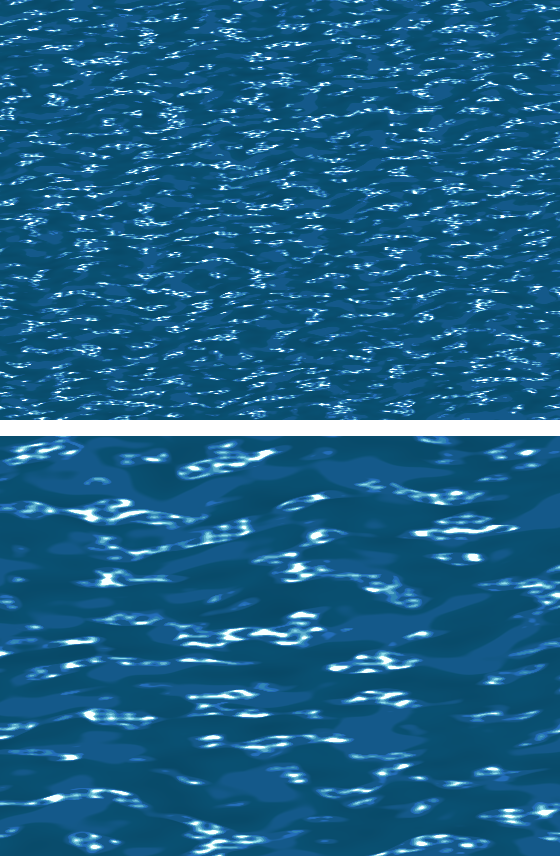
Top: the whole. Bottom: its middle third, enlarged.
Give the GLSL for this texture, as a Shadertoy shader.

```glsl
// Deep blue water with short, flat wavelets that catch the light.
// Stretched gradient noise, bent by a slow warp, marks the lit crests;
// a much finer noise breaks each crest into rows of sparkles.

const vec3 DEEP   = vec3(0.035, 0.31, 0.44);
const vec3 WISP   = vec3(0.08, 0.35, 0.54);
const vec3 BLUE   = vec3(0.14, 0.43, 0.73);
const vec3 TEAL   = vec3(0.19, 0.53, 0.71);
const vec3 CYAN   = vec3(0.36, 0.68, 0.80);
const vec3 BRIGHT = vec3(0.54, 0.86, 0.92);
const vec3 GLARE  = vec3(0.97, 1.0, 1.0);

// Noise cells per canvas height, across and up
const vec2 PATCH_CELLS   = vec2(3.0, 7.0);
const vec2 BEND_CELLS    = vec2(5.0, 8.0);
const vec2 RIPPLE_CELLS  = vec2(14.0, 24.0);
const vec2 SWELL_CELLS   = vec2(13.0, 42.0);
const vec2 CREST_CELLS   = vec2(15.0, 60.0);
const vec2 SPARKLE_CELLS = vec2(72.0, 235.0);

const float TILT           = 0.07;   // crests rise a little to the right
const float BEND           = 0.026;
const float RIPPLE         = 0.005;
const float PATCHINESS     = 0.09;
const float SHADE          = 0.12;
const float CREST_LOW      = 0.15;   // crest height where light begins
const float CREST_HIGH     = 0.34;
const float SPARKLE_LEVEL  = 0.5;
const float SPARKLE_CONTRAST = 2.2;

vec2 hash22(vec2 p) {
    vec3 q = fract(p.xyx * vec3(0.1031, 0.1030, 0.0973));
    q += dot(q, q.yzx + 33.33);
    return fract((q.xx + q.yz) * q.zy);
}

float cornerSlope(vec2 cell, vec2 corner, vec2 f) {
    vec2 gradient = normalize(hash22(cell + corner) * 2.0 - 0.999);
    return dot(gradient, f - corner);
}

// Gradient noise, centred on zero
float noise(vec2 p) {
    vec2 cell = floor(p), f = fract(p);
    vec2 u = f * f * f * (f * (f * 6.0 - 15.0) + 10.0);
    float low  = mix(cornerSlope(cell, vec2(0, 0), f), cornerSlope(cell, vec2(1, 0), f), u.x);
    float high = mix(cornerSlope(cell, vec2(0, 1), f), cornerSlope(cell, vec2(1, 1), f), u.x);
    return mix(low, high, u.y);
}

// Two octaves of noise
float waves(vec2 p) {
    return noise(p) + 0.5 * noise(p * 2.03 + 17.3);
}

// Tilt and bend the rows of waves
vec2 bendWater(vec2 p) {
    p.y -= TILT * p.x;
    p.y += BEND * noise(p * BEND_CELLS + 41.7);
    p.y += RIPPLE * noise(p * RIPPLE_CELLS + 73.1);
    return p;
}

// Light from dark crest blue up to white glare
vec3 addGlint(vec3 water, float light) {
    vec3 color = mix(water, BLUE, smoothstep(0.06, 0.24, light));
    color = mix(color, TEAL, smoothstep(0.32, 0.44, light));
    color = mix(color, CYAN, smoothstep(0.54, 0.68, light));
    color = mix(color, BRIGHT, smoothstep(0.78, 0.9, light));
    return mix(color, GLARE, smoothstep(0.94, 1.08, light));
}

void mainImage(out vec4 fragColor, in vec2 fragCoord) {
    vec2 p = fragCoord / iResolution.y;
    vec2 q = bendWater(p);

    // Dim swell: faint shade and small bluer wisps
    float swell = waves(q * SWELL_CELLS + 5.9);
    vec3 water = DEEP * (1.0 + SHADE * min(swell, 0.15));
    water = mix(water, WISP, smoothstep(0.15, 0.28, swell));

    // Lit crests, gathered into loose patches
    float crest = waves(q * CREST_CELLS + 29.3);
    crest += PATCHINESS * noise(p * PATCH_CELLS + 61.8);
    water = mix(water, WISP, smoothstep(0.09, 0.2, crest));

    // Fine sparkles in nearly level rows inside the crests
    float sparkle = noise(mix(p, q, 0.3) * SPARKLE_CELLS + 11.4);
    float light = smoothstep(CREST_LOW, CREST_HIGH, crest);
    light *= SPARKLE_LEVEL + SPARKLE_CONTRAST * sparkle;

    fragColor = vec4(addGlint(water, light), 1.0);
}
```
